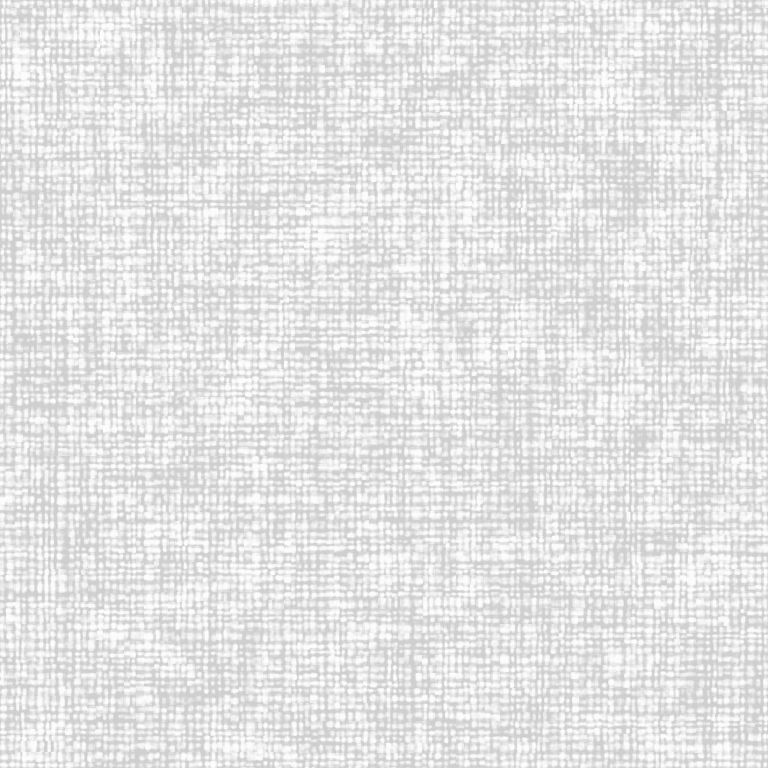
A WebGL 2 fragment shader for this texture:

```glsl
#version 300 es
precision highp float;
// Pale grey linen: straight uneven threads, broken gaps and faint streaks.

uniform vec2 u_resolution;
out vec4 fragColor;

const float TAU = 6.28319;
const vec2 THREADS = vec2(106.0, 96.0);    // warp and weft threads per canvas
const vec3 SHADOW = vec3(0.81);
const vec3 LIGHT = vec3(0.99);

// Random value from 0 to 1 for a lattice point
float hash(vec2 cell) {
    vec3 q = fract(cell.xyx * vec3(0.1031, 0.1030, 0.0973));
    q += dot(q, q.yzx + 33.33);
    return fract((q.x + q.y) * q.z);
}

// Slope of the noise at a lattice point
vec2 gradientAt(vec2 cell) {
    float angle = TAU * hash(cell);
    return vec2(cos(angle), sin(angle));
}

// Gradient noise, roughly -0.7 to 0.7
float gradientNoise(vec2 p) {
    vec2 cell = floor(p);
    vec2 f = p - cell;
    vec2 s = f * f * f * (f * (f * 6.0 - 15.0) + 10.0);
    float a = dot(gradientAt(cell), f);
    float b = dot(gradientAt(cell + vec2(1.0, 0.0)), f - vec2(1.0, 0.0));
    float c = dot(gradientAt(cell + vec2(0.0, 1.0)), f - vec2(0.0, 1.0));
    float d = dot(gradientAt(cell + vec2(1.0, 1.0)), f - vec2(1.0, 1.0));
    return mix(mix(a, b, s.x), mix(c, d, s.x), s.y);
}

// Thread coordinates: uneven spacing, nearly straight lines
vec2 threadCoords(vec2 p) {
    vec2 spacing = vec2(gradientNoise(vec2(p.x * 43.0, p.y * 1.5) + 11.0),
                        gradientNoise(vec2(p.x * 1.5, p.y * 43.0) + 47.0));
    return p * THREADS + 0.75 * spacing;
}

// Soft dark line at every whole coordinate
float gap(float coord, float halfWidth) {
    float dist = abs(coord - round(coord));
    return 1.0 - smoothstep(halfWidth - 0.17, halfWidth + 0.17, dist);
}

// Woven cells; each stretch of gap has its own depth, so some cells join
float weave(vec2 p) {
    vec2 threads = threadCoords(p);
    vec2 cell = floor(threads);
    vec2 shift = vec2(gradientNoise(vec2(p.x * 45.0, cell.y * 0.73) + 71.0),
                      gradientNoise(vec2(cell.x * 0.73, p.y * 45.0) + 93.0));
    threads += 0.4 * shift;
    vec2 line = round(threads);
    float band = gradientNoise(vec2(p.x * 7.0, p.y * 0.8) + 5.0);
    float warpDepth = 0.35 + 1.0 * hash(vec2(line.x, cell.y) + 300.0)
        + 0.8 * gradientNoise(p * vec2(75.0, 5.0) + 23.0) - 0.4 * band;
    float weftDepth = 0.55 + 0.8 * hash(vec2(cell.x, line.y) + 700.0)
        + 0.6 * gradientNoise(p * vec2(8.0, 70.0) + 37.0) + 0.3 * band;
    float tint = 0.7 * (hash(cell + 500.0) - 0.5);
    return 0.74 + tint - warpDepth * gap(threads.x, 0.22) - weftDepth * gap(threads.y, 0.24);
}

// Long tonal streaks in both thread directions over soft patches
float streaks(vec2 p) {
    float weft = gradientNoise(p * vec2(11.0, 70.0) + 131.0);
    float warp = gradientNoise(p * vec2(70.0, 6.0) + 157.0);
    float patches = gradientNoise(p * vec2(8.0, 14.0) + 173.0);
    return 0.6 * weft + 0.55 * warp + 0.34 * patches;
}

void main() {
    vec2 p = gl_FragCoord.xy / min(u_resolution.x, u_resolution.y);
    float fuzz = 0.7 * gradientNoise(p * vec2(190.0, 210.0) + 239.0);
    float relief = weave(p) + streaks(p) + fuzz;
    float tone = smoothstep(-1.15, 1.15, relief);
    fragColor = vec4(mix(SHADOW, LIGHT, tone), 1.0);
}
```
